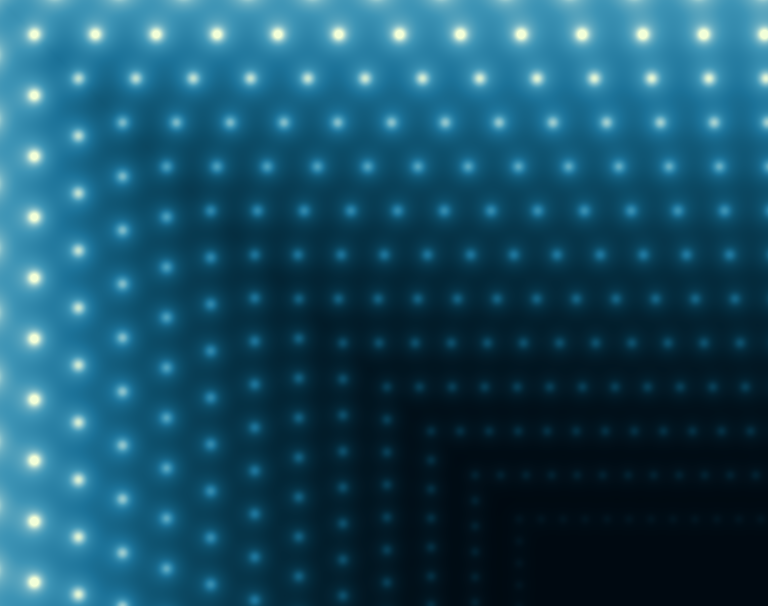
Give the GLSL for this background, as a Shadertoy shader.

```glsl
// Nested corner frames of glowing dots that fade from pale cyan into deep navy.

// Layout, in canvas heights measured from the top left corner
const float FIRST_FRAME = 0.0570;    // inset of frame 0
const float FRAME_PITCH = 0.0727;    // distance between frames
const float DOT_SPACING = 0.1004;    // spacing along frame 0
const float SPACING_LOSS = 0.00583;  // spacing lost per frame
const int LAST_FRAME = 12;

// Light
const float FADE_FRAMES = 12.0;      // frames until the dots vanish
const float CORE_RADIUS = 0.0085;
const float HALO_RADIUS = 0.0225;
const float CORE_LIGHT = 0.37;
const float HALO_LIGHT = 0.19;
const float BASE_LIGHT = 0.53;
const float BASE_FRAMES = 11.0;      // reach of the background light

// Colour ramp from dark to bright
const int STOPS = 7;
const vec3 RAMP[STOPS] = vec3[STOPS](
    vec3(0.00, 0.035, 0.065),
    vec3(0.015, 0.17, 0.24),
    vec3(0.05, 0.31, 0.42),
    vec3(0.11, 0.45, 0.60),
    vec3(0.24, 0.58, 0.71),
    vec3(0.54, 0.76, 0.80),
    vec3(0.95, 1.00, 0.85));
const float LEVELS[STOPS] = float[STOPS](0.0, 0.15, 0.31, 0.47, 0.62, 0.80, 1.0);

float gaussian(vec2 offset, float radius) {
    return exp(-0.5 * dot(offset, offset) / (radius * radius));
}

float dotLight(vec2 offset, float fade) {
    float size = mix(0.6, 1.0, fade);
    return fade * (CORE_LIGHT * gaussian(offset, CORE_RADIUS * size)
                 + HALO_LIGHT * gaussian(offset, HALO_RADIUS * size));
}

// Row of dots running along +x from the frame corner, starting at a given index
float armLight(vec2 p, float spacing, float firstIndex, float fade) {
    float nearest = floor(p.x / spacing);
    float light = 0.0;
    for (int i = 0; i < 2; i++) {
        float index = nearest + float(i);
        if (index >= firstIndex) {
            light += dotLight(p - vec2(index * spacing, 0.0), fade);
        }
    }
    return light;
}

// Background light, falling off frame by frame and dimmer near the diagonal
float baseLight(vec2 p) {
    float frame = (min(p.x, p.y) - FIRST_FRAME) / FRAME_PITCH;
    float falloff = max(1.0 - frame / BASE_FRAMES, 0.0);
    float along = smoothstep(0.0, 1.0, abs(p.x - p.y));
    float gain = mix(1.0, mix(0.82, 1.08, along), smoothstep(-1.0, 2.0, frame));
    return BASE_LIGHT * falloff * falloff * gain;
}

vec3 rampColor(float light) {
    vec3 color = RAMP[0];
    for (int i = 1; i < STOPS; i++) {
        float t = clamp((light - LEVELS[i - 1]) / (LEVELS[i] - LEVELS[i - 1]), 0.0, 1.0);
        color = mix(color, RAMP[i], t);
    }
    return color;
}

void mainImage(out vec4 fragColor, in vec2 fragCoord) {
    vec2 p = vec2(fragCoord.x, iResolution.y - fragCoord.y) / iResolution.y;
    float light = baseLight(p);

    // Each frame has a horizontal and a vertical arm sharing one corner dot
    for (int k = -1; k < LAST_FRAME; k++) {
        float frame = float(k);
        vec2 local = p - (FIRST_FRAME + frame * FRAME_PITCH);
        float spacing = DOT_SPACING - frame * SPACING_LOSS;
        float fade = min(1.0 - frame / FADE_FRAMES, 1.0);
        light += armLight(local, spacing, 0.0, fade);
        light += armLight(local.yx, spacing, 1.0, fade);
    }

    fragColor = vec4(rampColor(light), 1.0);
}
```
